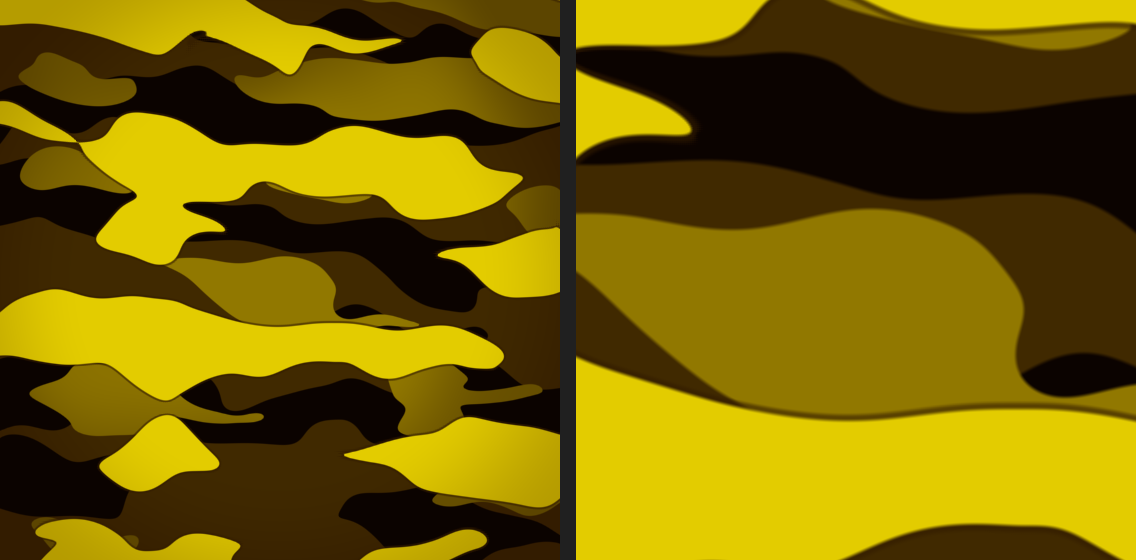
Left: the whole. Right: its middle third, enlarged.
Give the GLSL for this pattern, as a Shadertoy shader.

```glsl
// Horizontal camouflage: black, olive and yellow blobs layered over brown, darker toward the corners.

#define BLOB_FREQ    vec2(2.3, 6.6)   // blobs per canvas, across and up
#define DETAIL       0.34             // strength of the finer octave
#define WARP         vec2(0.11, 0.075) // edge wobble
#define BANDS        5.5              // horizontal rows of blobs
#define BAND_GAIN    0.14             // how strongly blobs keep to the rows
#define SLOPE        0.08             // fall of the rows toward the right
#define YELLOW_LEVEL 0.125            // higher levels give smaller areas
#define OLIVE_LEVEL  0.160
#define BLACK_LEVEL  0.055
#define SOFTNESS     0.0016           // half width of an edge
#define RIM_WIDTH    0.0035           // dark line around yellow

const float TAU = 6.2831853;

const vec3 BLACK      = vec3(0.045, 0.010, 0.0);
const vec3 BROWN_LIT  = vec3(0.25, 0.16, 0.0);
const vec3 BROWN_DIM  = vec3(0.20, 0.11, 0.0);
const vec3 OLIVE_LIT  = vec3(0.57, 0.47, 0.0);
const vec3 OLIVE_DIM  = vec3(0.36, 0.27, 0.0);
const vec3 YELLOW_LIT = vec3(0.89, 0.80, 0.0);
const vec3 YELLOW_DIM = vec3(0.71, 0.61, 0.0);

vec2 cellGradient(vec2 cell) {
    float angle = TAU * fract(sin(dot(cell, vec2(127.1, 311.7))) * 43758.5);
    return vec2(cos(angle), sin(angle));
}

float gradientNoise(vec2 p) {
    vec2 cell = floor(p), f = fract(p);
    vec2 u = f * f * f * (f * (f * 6.0 - 15.0) + 10.0);
    vec2 e = vec2(1.0, 0.0);
    float a = dot(cellGradient(cell), f);
    float b = dot(cellGradient(cell + e.xy), f - e.xy);
    float c = dot(cellGradient(cell + e.yx), f - e.yx);
    float d = dot(cellGradient(cell + e.xx), f - e.xx);
    return mix(mix(a, b, u.x), mix(c, d, u.x), u.y);
}

// Stretched, warped noise gathered into loose rows.
float blobField(vec2 p, float seed) {
    vec2 shift = seed * vec2(17.37, 9.61);
    p.y += SLOPE * p.x;
    vec2 q = p * vec2(6.0, 8.0) + shift;
    p += WARP * vec2(gradientNoise(q), gradientNoise(q + 41.3));
    vec2 s = p * BLOB_FREQ + shift;
    float rows = sin(TAU * (p.y * BANDS + seed / 3.0));
    return gradientNoise(s) + DETAIL * gradientNoise(s * 2.1 + 7.7) + BAND_GAIN * rows;
}

// Approximate distance into a blob, in canvas units.
float blobDepth(vec2 p, float seed, float level) {
    float f = blobField(p, seed) - level;
    float slope = length(vec2(dFdx(f), dFdy(f))) * iResolution.y;
    return f / max(slope, 0.2);
}

float cover(float depth) {
    float soft = max(SOFTNESS, 0.7 / iResolution.y);
    return smoothstep(-soft, soft, depth);
}

void mainImage(out vec4 fragColor, in vec2 fragCoord) {
    vec2 p = fragCoord / iResolution.y;
    float radius = length(fragCoord / iResolution.xy - 0.5);

    // Soft light: bright centre, uneven falloff
    float haze = gradientNoise(p * 3.0 + 5.2);
    float falloff = smoothstep(0.35, 0.65, radius);
    float oliveFalloff = smoothstep(0.2, 0.6, radius + 0.25 * haze);

    // Brown ground, then black, then olive
    vec3 color = mix(BROWN_LIT, BROWN_DIM, falloff);
    color = mix(color, BLACK, cover(blobDepth(p, 2.0, BLACK_LEVEL)));
    vec3 olive = mix(OLIVE_LIT, OLIVE_DIM, oliveFalloff);
    color = mix(color, olive, cover(blobDepth(p, 1.0, OLIVE_LEVEL)));

    // Yellow on top with a thin dark rim
    float yellowDepth = blobDepth(p, 3.0, YELLOW_LEVEL);
    color = mix(color, BROWN_DIM, 0.6 * cover(yellowDepth + RIM_WIDTH));
    vec3 yellow = mix(YELLOW_LIT, YELLOW_DIM, falloff);
    color = mix(color, yellow, cover(yellowDepth));

    fragColor = vec4(color, 1.0);
}
```
